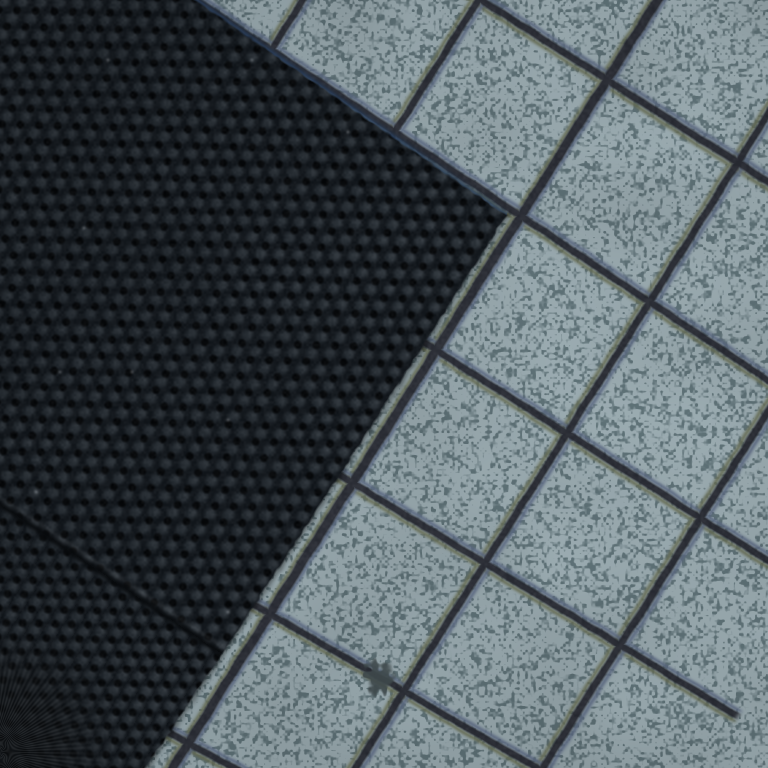
A Shadertoy shader for this texture:

```glsl
// Studded dark rubber mat lying on a tilted floor of speckled square tiles.

float hash(vec2 p) {
    vec3 q = fract(vec3(p.xyx) * 0.1031);
    q += dot(q, q.yzx + 33.33);
    return fract((q.x + q.y) * q.z);
}

float noise(vec2 p) {
    vec2 i = floor(p), f = fract(p);
    f = f * f * (3.0 - 2.0 * f);
    return mix(mix(hash(i), hash(i + vec2(1, 0)), f.x),
               mix(hash(i + vec2(0, 1)), hash(i + vec2(1, 1)), f.x), f.y);
}

float ridge(float d, float width) {
    return exp(-d * d / (width * width));
}

// Floor coordinates: one unit per tile, bent slightly by the lens
vec2 tileGrid(vec2 st) {
    float t = st.y - st.x * (0.025 - 0.00014 * abs(st.y));
    vec2 q = vec2(st.x / 153.0, t / 160.0);
    return q + vec2(-0.011, 0.0069) * q * q;
}

vec3 tileColor(vec2 p, vec2 st) {
    float grain = 0.65 * noise(p / 2.7 + 40.0) + 0.35 * noise(p / 5.3 + 9.0);
    vec3 col = mix(vec3(0.34, 0.41, 0.43), vec3(0.56, 0.62, 0.64),
                   smoothstep(0.20, 0.56, grain));
    col *= 0.96 + 0.08 * noise(p / 70.0) + 0.05 * smoothstep(300.0, 800.0, p.x);

    // Signed distances to the nearest joints
    vec2 uv = tileGrid(st);
    vec2 joint = round(uv);
    vec2 d = (uv - joint) * vec2(154, 157);
    d += 1.2 * (vec2(noise(p / 14.0), noise(p / 14.0 + 70.0)) - 0.5);
    if (joint.x > 2.5) d.x = 60.0;
    float rowFade = joint.y == 2.0 ? 1.0 - smoothstep(446.0, 455.0, st.x) : 1.0;

    // Warm and cool fringes beside the dark joints
    vec3 warm = vec3(0.39, 0.41, 0.31), cool = vec3(0.34, 0.39, 0.49);
    col = mix(col, warm, 0.75 * max(ridge(d.x + 6.0, 2.5), rowFade * ridge(d.y - 6.0, 2.5)));
    col = mix(col, cool, 0.75 * max(ridge(d.x - 6.0, 2.5), rowFade * ridge(d.y + 6.0, 2.5)));
    float wide = joint.x == 0.0 ? 1.0 : 0.0;
    float line = max(1.0 - smoothstep(2.0 + wide, 5.2 + wide, abs(d.x)),
                     rowFade * (1.0 - smoothstep(2.0, 5.2, abs(d.y))));
    col = mix(col, vec3(0.17, 0.18, 0.21) + 0.06 * (grain - 0.5), line);

    // Ragged stain on one joint
    vec2 s = p - vec2(378, 678);
    float blot = length(s) + 16.0 * (noise(p / 5.0) - 0.5);
    return mix(col, vec3(0.24, 0.28, 0.29), 0.9 * (1.0 - smoothstep(9.0, 17.0, blot)));
}

vec3 matColor(vec2 p, vec2 st) {
    // Staggered studs with pits between them; finer past the seam
    float seam = st.y - 530.0 - 0.03 * (st.x + 18.0);
    vec2 pitch = vec2(16, 19) * (seam > 0.0 ? 0.88 : 1.0);
    vec2 q = st / pitch;
    q.y += 0.5 * mod(floor(q.x), 2.0);
    vec2 cell = (fract(q) - 0.5) * pitch;
    vec2 pit = vec2(cell.x, pitch.y * 0.5 - abs(cell.y));
    float stud = 1.0 - smoothstep(2.5, 8.5, length(cell));
    float glint = ridge(length(cell - vec2(1.5, -2.5)), 4.0);
    float hole = 1.0 - smoothstep(2.0, 5.5, length(pit));
    float light = 0.75 + 0.35 * noise(p / 90.0 + 5.0) + 0.25 * smoothstep(-260.0, -20.0, st.x);
    vec3 col = vec3(0.075, 0.093, 0.112);
    col += vec3(0.060, 0.066, 0.070) * stud * light + vec3(0.045) * glint * light;
    col *= 1.0 - 0.62 * hole;
    col += 0.035 * (noise(p / 2.5) - 0.5);

    // Creased fan in the lower corner
    vec2 c = p - vec2(-8, 752);
    float rays = 0.5 + 0.5 * sin(110.0 * atan(c.y, c.x));
    col = mix(col, vec3(0.045, 0.055, 0.065) + 0.09 * rays,
              0.75 * (1.0 - smoothstep(40.0, 135.0, length(c))));

    // Seam and sparse dust
    col = mix(col, vec3(0.03, 0.04, 0.05), 0.85 * ridge(seam, 3.5));
    col += 0.05 * ridge(seam + 6.0, 2.5);
    vec2 dustCell = floor(p / 24.0);
    vec2 dust = (fract(p / 24.0) - 0.5) * 24.0;
    col += 0.16 * step(0.975, hash(dustCell)) * ridge(length(dust), 2.0);
    return col;
}

void mainImage(out vec4 fragColor, in vec2 fragCoord) {
    // The canvas spans 768 units, measured down from the top left
    vec2 p = fragCoord / iResolution.xy;
    p = vec2(p.x, 1.0 - p.y) * 768.0;

    // Axes along the tile rows and columns
    vec2 axis = vec2(0.8457, 0.5337);
    vec2 d = p - vec2(521, 216);
    vec2 st = vec2(dot(d, axis), dot(d, vec2(-axis.y, axis.x)));

    // Distance outside the mat
    float right = st.x + 13.0 + 0.000022 * st.y * st.y;
    float top = 8.0 + 0.043 * st.x - st.y;
    float outside = max(right, top) + 2.0 * (noise(p / 6.0) - 0.5);

    vec3 floorCol = tileColor(p, st);
    floorCol *= 1.0 - 0.35 * ridge(outside, 4.0);
    floorCol = mix(floorCol, vec3(0.18, 0.28, 0.42), 0.7 * ridge(top, 3.5) * step(right, 0.0));
    vec3 col = mix(matColor(p, st), floorCol, smoothstep(-1.5, 1.5, outside));

    vec2 v = p / 768.0 - 0.5;
    col *= 1.03 - 0.16 * dot(v, v);
    fragColor = vec4(clamp(col, 0.0, 1.0), 1.0);
}
```
